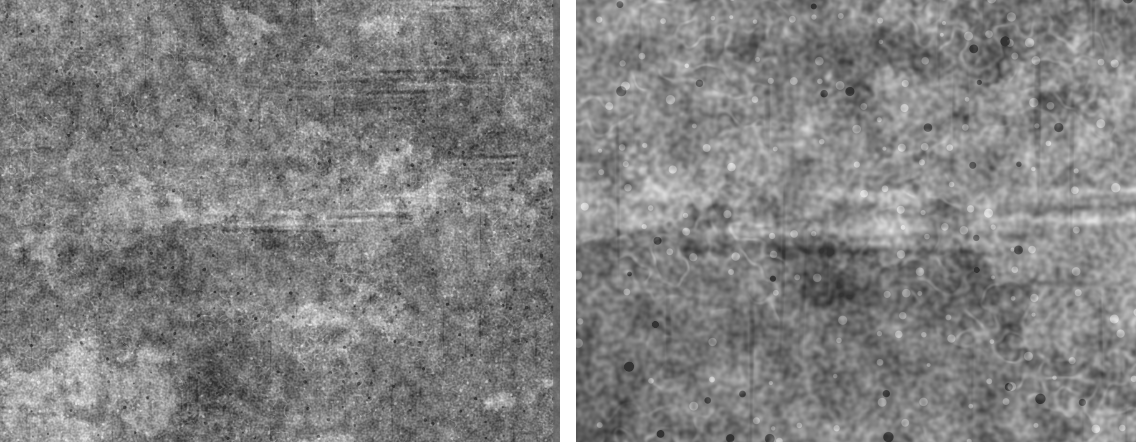
Left: the whole. Right: its middle third, enlarged.
Reproduce this texture procedurally as a Shadertoy shader.

```glsl
const float TAU = 6.2831853;

float hash(vec2 p) {
    vec3 q = fract(p.xyx * vec3(0.1031, 0.1030, 0.0973));
    q += dot(q, q.yzx + 33.33);
    return fract((q.x + q.y) * q.z);
}

float cornerSlope(vec2 cell, vec2 offset) {
    float angle = TAU * hash(cell);
    return dot(vec2(cos(angle), sin(angle)), offset);
}

float gradientNoise(vec2 p) {
    vec2 i = floor(p), f = fract(p);
    vec2 w = f * f * f * (f * (f * 6.0 - 15.0) + 10.0);
    vec2 e = vec2(1.0, 0.0);
    return mix(mix(cornerSlope(i, f), cornerSlope(i + e, f - e), w.x),
               mix(cornerSlope(i + e.yx, f - e.yx), cornerSlope(i + 1.0, f - 1.0), w.x), w.y);
}

float fbm(vec2 p, int octaves, float gain) {
    const mat2 turn = mat2(1.6, 1.2, -1.2, 1.6);
    float sum = 0.0, amplitude = 1.0;
    for (int i = 0; i < octaves; i++) {
        sum += amplitude * gradientNoise(p);
        p = turn * p + 17.3;
        amplitude *= gain;
    }
    return sum;
}

// Pale worn areas with ragged, crumbling borders
float wornPatches(vec2 p, float threshold) {
    vec2 warp = vec2(fbm(p * 7.0, 3, 0.5), fbm(p * 7.0 + 40.0, 3, 0.5));
    float field = fbm(p * vec2(3.3, 4.6) + 0.25 * warp + 61.0, 3, 0.5);
    field += 0.22 * fbm(p * 26.0 + 9.0, 4, 0.7);
    return smoothstep(threshold, threshold + 0.17, field);
}

// Thin curled crumbs along the zero lines of the noise
float crumbs(vec2 p, float scale) {
    float ridge = 1.0 - abs(fbm(p * scale + 23.0, 2, 0.5)) * 5.0;
    float region = smoothstep(-0.15, 0.3, fbm(p * 9.0 + 80.0, 3, 0.6));
    return smoothstep(0.1, 1.0, ridge) * region;
}

// Long horizontal scrapes, gathered in a few bands
float scrapes(vec2 p) {
    p.y += 0.006 * gradientNoise(p * vec2(4.0, 2.0));
    float band = smoothstep(0.12, 0.38, gradientNoise(p * vec2(1.5, 7.0) + 12.0));
    float broken = smoothstep(-0.3, 0.2, gradientNoise(p * vec2(12.0, 40.0) + 5.0));
    return band * broken * gradientNoise(p * vec2(2.5, 95.0) + 31.0);
}

// Faint vertical scratches
float scratches(vec2 p) {
    return smoothstep(0.33, 0.55, gradientNoise(p * vec2(120.0, 6.0) + 7.0));
}

// Scattered round specks, at most one in each cell
float specks(vec2 p, float cells, float share, float radius, float blur) {
    vec2 id = floor(p * cells);
    vec2 centre = 0.25 + 0.5 * vec2(hash(id + 3.7), hash(id + 91.1));
    float size = radius * mix(0.4, 1.0, hash(id + 47.9));
    float d = length(fract(p * cells) - centre) / cells;
    return step(hash(id + 150.3), share) * (1.0 - smoothstep(size - blur, size + blur, d));
}

void mainImage(out vec4 fragColor, in vec2 fragCoord) {
    vec2 p = fragCoord / iResolution.y;
    float rightEdge = iResolution.x / iResolution.y;
    float blur = 0.7 / iResolution.y;

    // Cloudy cement with mottling and sandy grain
    float patches = wornPatches(p, 0.2);
    float mottle = fbm(p * 28.0 + 4.0, 4, 0.75);
    float grain = gradientNoise(p * 175.0);
    float tone = 0.455 + 0.17 * fbm(p * 3.6 + 20.0, 4, 0.55);
    tone += 0.17 * mottle + 0.17 * grain;

    // Wear
    tone += 0.17 * patches;
    tone += 0.11 * crumbs(p, 42.0) * (1.0 - 0.6 * patches);
    tone += 0.45 * scrapes(p);
    tone -= 0.09 * scratches(p);

    // Pale sand grains and dark pits
    tone += 0.16 * specks(p, 62.0, 0.3, 0.0035, blur);
    tone -= 0.24 * specks(p + 5.0, 34.0, 0.22, 0.004, blur);

    // Smooth darker border strip on the right
    float strip = smoothstep(-0.017, -0.014, p.x - rightEdge);
    tone = mix(tone, 0.4 + 0.06 * mottle, 0.85 * strip);

    fragColor = vec4(vec3(clamp(tone, 0.2, 0.88)), 1.0);
}
```
